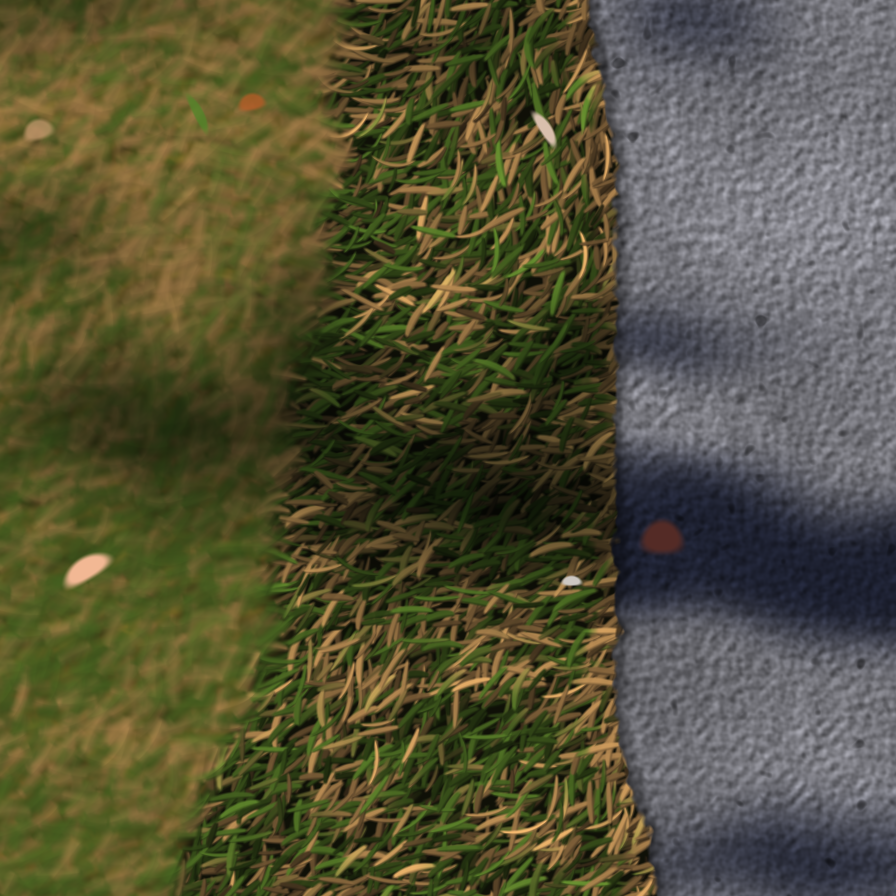
Reproduce this texture procedurally as a Shadertoy shader.

```glsl
// A strip of mown grass between a blurred, sunlit lawn and a grey asphalt path.
// Layered grids of tapered curved strokes make the blades; gradient noise makes
// the asphalt grain and mottling, and soft elliptical blobs cast the shadows.
#define BLADE_GRID 31.0
#define BLADE_LAYERS 11
#define BLADE_SPREAD 1.7
#define GRAIN_SCALE 105.0
#define GRAIN_RELIEF 0.30
#define LAWN_BLUR 0.24
#define DRY vec3(0.67, 0.53, 0.34)
#define GREEN vec3(0.27, 0.40, 0.14)
#define SOIL vec3(0.055, 0.060, 0.030)
#define LAWN vec3(0.34, 0.31, 0.12)
#define ASPHALT vec3(0.45, 0.45, 0.475)
#define ASPHALT_SHADE vec3(0.10, 0.115, 0.18)

vec2 hash2(vec2 p) {
    vec3 q = fract(p.xyx * vec3(0.1031, 0.1030, 0.0973));
    q += dot(q, q.yzx + 33.33);
    return fract((q.xx + q.yz) * q.zy);
}

// Gradient noise, roughly -0.7 to 0.7
float corner(vec2 cell, vec2 f, vec2 o) {
    return dot(hash2(cell + o) * 2.0 - 1.0, f - o);
}
float noise(vec2 p) {
    vec2 i = floor(p), f = p - i, u = f * f * (3.0 - 2.0 * f);
    vec2 o = vec2(1.0, 0.0);
    return mix(mix(corner(i, f, o.yy), corner(i, f, o.xy), u.x),
               mix(corner(i, f, o.yx), corner(i, f, o.xx), u.x), u.y);
}

vec2 turn(vec2 p, float a) {
    float c = cos(a), s = sin(a);
    return vec2(c * p.x + s * p.y, c * p.y - s * p.x);
}

float blob(vec2 p, vec2 centre, vec2 radius) {
    vec2 q = (p - centre) / radius;
    return exp(-dot(q, q));
}

// Smooth-edged tapered fleck lying along the given angle
float fleck(vec2 p, vec2 centre, vec2 radius, float angle) {
    vec2 q = turn(p - centre, angle) / radius;
    q.y += 0.35 * q.x * q.x - 0.15;
    return 1.0 - smoothstep(0.65, 1.15, length(q));
}

// Borders of the sharp strip: left one fades into lawn, right one meets asphalt
float lawnBorder(float y) {
    return 0.30 + 0.075 * smoothstep(0.35, 0.85, y) - 0.11 * (1.0 - smoothstep(0.0, 0.3, y));
}
float pathBorder(float y) {
    return 0.687 - 0.03 * smoothstep(0.8, 1.0, y) + 0.045 * (1.0 - smoothstep(0.0, 0.22, y));
}

float grassLight(vec2 p) {
    float s = 1.0;
    s *= 1.0 - 0.62 * blob(p, vec2(0.20, 0.53), vec2(0.22, 0.09));
    s *= 1.0 - 0.35 * blob(p, vec2(0.00, 0.73), vec2(0.16, 0.06));
    s *= 1.0 - 0.40 * blob(p, vec2(0.06, 1.00), vec2(0.16, 0.06));
    s *= 1.0 - 0.78 * blob(p, vec2(0.55, 0.45), vec2(0.22, 0.10));
    s *= 1.0 - 0.60 * blob(p, vec2(0.65, 0.60), vec2(0.08, 0.07));
    s *= 1.0 - 0.40 * blob(p, vec2(0.34, 0.66), vec2(0.05, 0.10));
    return s * (1.0 - 0.35 * blob(p, vec2(0.50, 0.96), vec2(0.16, 0.06)));
}

vec3 grass(vec2 p, float sharp, float rim) {
    float flow = 0.6 + 0.9 * noise(p * 4.0 + 7.0) + 0.25 * sin(p.y * 9.0) * sharp;
    // Streaky lawn ground, dark soil under the strip
    vec2 along = turn(p, flow * 0.4 + 0.1);
    float streak = noise(along * vec2(14.0, 42.0)) + 0.6 * noise(along * vec2(35.0, 90.0));
    float sunny = smoothstep(0.45, 0.75, p.y);
    float dryness = mix(mix(0.30, 0.62, sunny), 0.45, sharp) + 0.5 * noise(p * 9.0);
    dryness = mix(dryness, 0.95, rim);
    vec3 col = mix(LAWN * (1.0 + 0.7 * streak), SOIL, sharp);
    float soft = mix(LAWN_BLUR, 0.055, sharp);
    for (int k = 0; k < BLADE_LAYERS; k++) {
        float depth = float(k + 1) / float(BLADE_LAYERS);
        vec2 g = p * BLADE_GRID + float(k) * vec2(17.37, 9.71), cell = floor(g);
        for (int n = 0; n < 9; n++) {
            vec2 id = cell + vec2(n % 3 - 1, n / 3 - 1);
            vec2 place = hash2(id), look = hash2(id + 71.3), form = hash2(id + 139.7);
            vec2 q = turn(g - id - place, flow + (form.x - 0.5) * BLADE_SPREAD);
            q.y += (form.y - 0.5) * 0.5 * q.x * q.x;
            float t = abs(q.x) / mix(0.45, 0.95, look.y);
            float width = mix(0.07, 0.14, form.y) * (1.0 - 0.6 * t * t);
            float cover = 1.0 - smoothstep(max(width - soft, 0.0), width + soft, abs(q.y));
            cover *= 1.0 - smoothstep(0.75, 1.0, t);
            vec3 tint = mix(GREEN, DRY, smoothstep(-0.15, 0.15, dryness - look.x));
            float shade = mix(0.25, 1.25, place.x * 0.5 + look.y * 0.5) * mix(0.4, 1.15, depth);
            shade *= 1.0 - 0.35 * smoothstep(0.0, width, -q.y);
            tint *= mix(mix(0.65, 1.0, shade), shade, sharp);
            col = mix(col, tint, cover * mix(0.32, 0.95, sharp));
        }
    }
    float light = grassLight(p + 0.04 * vec2(noise(p * 8.0), noise(p * 8.0 + 30.0)));
    return col * mix(vec3(0.10, 0.16, 0.11), vec3(1.08, 1.03, 0.96), light);
}

vec3 asphalt(vec2 p) {
    vec2 g = p * GRAIN_SCALE;
    float relief = noise(g) - noise(g + vec2(0.35, -0.35));
    float grain = relief + 0.5 * noise(g * 1.9) + 0.35 * noise(g * 0.4);
    float pits = smoothstep(0.30, 0.55, noise(g * 0.6 + 50.0));
    vec2 w = p + 0.035 * vec2(noise(p * 7.0), noise(p * 7.0 + 20.0));
    float band = (w.y - 0.40 + 0.16 * (w.x - 0.72)) / 0.085;
    float shade = 0.97 * exp(-band * band * band * band);
    shade = max(shade, 0.62 * blob(w, vec2(0.73, 0.62), vec2(0.12, 0.035)));
    shade = max(shade, 0.60 * blob(w, vec2(0.77, 0.98), vec2(0.09, 0.06)));
    shade = max(shade, 0.80 * blob(w, vec2(0.92, 0.04), vec2(0.22, 0.055)));
    vec3 col = mix(ASPHALT * (1.04 + 0.25 * noise(p * 6.0)), ASPHALT_SHADE, shade);
    return col * (1.0 + GRAIN_RELIEF * 1.6 * grain) * (1.0 - 0.4 * pits);
}

void mainImage(out vec4 fragColor, in vec2 fragCoord) {
    vec2 p = fragCoord / iResolution.xy;
    float ragged = 0.012 * noise(p * 35.0) + 0.008 * noise(p * 90.0);
    float toPath = p.x - pathBorder(p.y) + ragged;
    float toLawn = p.x - lawnBorder(p.y) + 0.04 * noise(p * 14.0);
    float sharp = smoothstep(-0.025, 0.03, toLawn);
    float rim = smoothstep(-0.045, -0.005, toPath);
    vec3 col = grass(p, sharp, rim);
    vec3 path = asphalt(p) * mix(0.55, 1.0, smoothstep(0.0, 0.02, toPath));
    col = mix(col, path, smoothstep(-0.003, 0.003, toPath));
    // Fallen leaves and bright scraps
    col = mix(col, vec3(0.33, 0.17, 0.15), fleck(p, vec2(0.739, 0.398), vec2(0.025, 0.020), 0.0));
    col = mix(col, vec3(0.95, 0.72, 0.58), fleck(p, vec2(0.097, 0.364), vec2(0.031, 0.013), 0.55));
    col = mix(col, vec3(0.80, 0.78, 0.76), fleck(p, vec2(0.638, 0.351), vec2(0.012, 0.006), 0.0));
    col = mix(col, vec3(0.85, 0.75, 0.68), fleck(p, vec2(0.608, 0.856), vec2(0.024, 0.007), -1.0));
    col = mix(col, vec3(0.75, 0.36, 0.15), 0.7 * fleck(p, vec2(0.281, 0.885), vec2(0.016, 0.010), 0.2));
    col = mix(col, vec3(0.80, 0.62, 0.45), 0.7 * fleck(p, vec2(0.043, 0.854), vec2(0.018, 0.012), 0.3));
    col = mix(col, vec3(0.32, 0.52, 0.16), 0.8 * fleck(p, vec2(0.221, 0.873), vec2(0.025, 0.006), -1.1));
    fragColor = vec4(clamp(col, 0.0, 1.0), 1.0);
}
```
